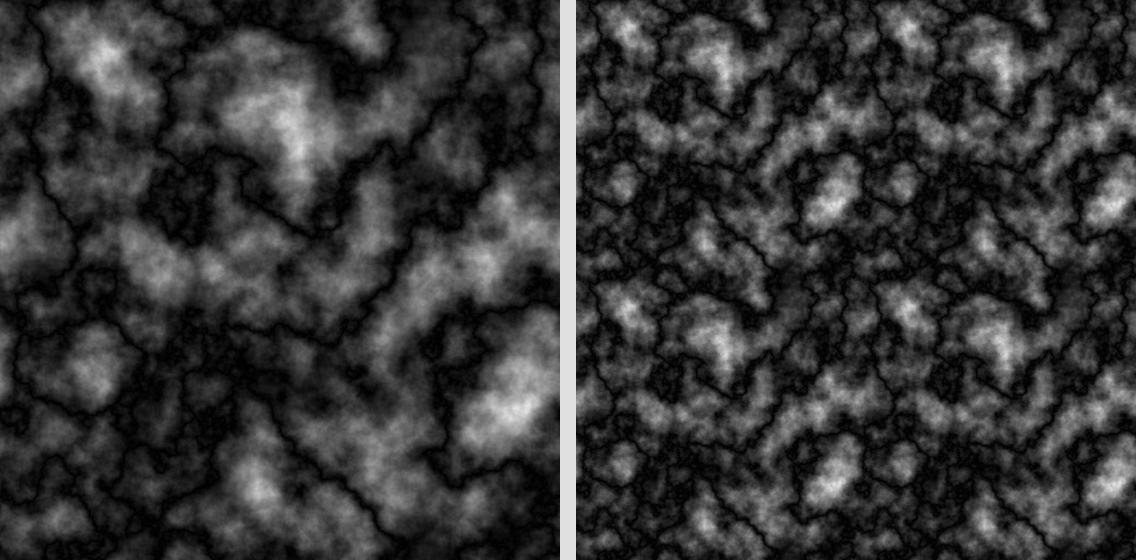
Left, the tile; right, the same tile 2 across and 2 down.
Give the GLSL for this texture, as a WebGL 1 fragment shader.

```glsl
precision highp float;
// Dark smoky turbulence: the absolute value of wrapping gradient-noise octaves
// leaves thin black creases between soft grey clouds, and a second, ridged
// noise adds faint bright veins and rings inside the clouds.

uniform vec2 u_resolution;

const float CLOUD_CELLS = 4.0;    // whole noise cells across the tile
const float CLOUD_GAIN = 0.55;    // strength of each finer octave
const int CLOUD_OCTAVES = 7;
const float VEIN_CELLS = 6.0;
const float VEIN_GAIN = 0.5;
const int VEIN_OCTAVES = 4;
const float VEIN_STRENGTH = 0.9;
const float MEAN_FOLD = 0.17;     // average of abs(gradientNoise)
const float CONTRAST = 1.0;
const float TAU = 6.2831853;

float hash(vec2 cell, float seed) {
  vec3 h = fract(vec3(cell.xy, cell.x + seed * 17.0) * vec3(0.1031, 0.1030, 0.0973));
  h += dot(h, h.yzx + 33.33);
  return fract((h.x + h.y) * h.z);
}

// Dot product of a random unit gradient with the offset from its lattice point.
float cornerSlope(vec2 cell, vec2 offset, float period, float seed) {
  float angle = TAU * hash(mod(cell, period), seed);
  return dot(vec2(cos(angle), sin(angle)), offset);
}

// Gradient noise that repeats after a whole number of cells.
float gradientNoise(vec2 p, float period, float seed) {
  vec2 cell = floor(p);
  vec2 f = p - cell;
  vec2 w = f * f * f * (f * (f * 6.0 - 15.0) + 10.0);
  vec2 e = vec2(1.0, 0.0);
  float bottom = mix(cornerSlope(cell, f, period, seed),
                     cornerSlope(cell + e.xy, f - e.xy, period, seed), w.x);
  float top = mix(cornerSlope(cell + e.yx, f - e.yx, period, seed),
                  cornerSlope(cell + e.xx, f - e.xx, period, seed), w.x);
  return mix(bottom, top, w.y);
}

// Shift each octave so that the lattices do not line up.
vec2 octaveShift(float seed) {
  return fract(seed * vec2(0.618, 0.414));
}

// Signed sum of octaves; its zero contours become the black creases.
float clouds(vec2 uv) {
  float sum = 0.0;
  float amplitude = 1.0;
  float cells = CLOUD_CELLS;
  for (int i = 0; i < CLOUD_OCTAVES; i++) {
    float seed = float(i) + 1.0;
    sum += amplitude * gradientNoise(uv * cells + octaveShift(seed), cells, seed);
    amplitude *= CLOUD_GAIN;
    cells *= 2.0;
  }
  return sum;
}

// Zero-mean ridged octaves, sharp along their bright crests.
float veins(vec2 uv) {
  float sum = 0.0;
  float amplitude = 1.0;
  float cells = VEIN_CELLS;
  for (int i = 0; i < VEIN_OCTAVES; i++) {
    float seed = float(i) + 21.0;
    float n = gradientNoise(uv * cells + octaveShift(seed), cells, seed);
    sum += amplitude * (MEAN_FOLD - abs(n));
    amplitude *= VEIN_GAIN;
    cells *= 2.0;
  }
  return sum;
}

void main() {
  vec2 uv = gl_FragCoord.xy / u_resolution;
  float smoke = abs(clouds(uv)) * CONTRAST;
  float grey = smoke * (1.0 + VEIN_STRENGTH * veins(uv));
  gl_FragColor = vec4(vec3(clamp(grey, 0.0, 1.0)), 1.0);
}
```
